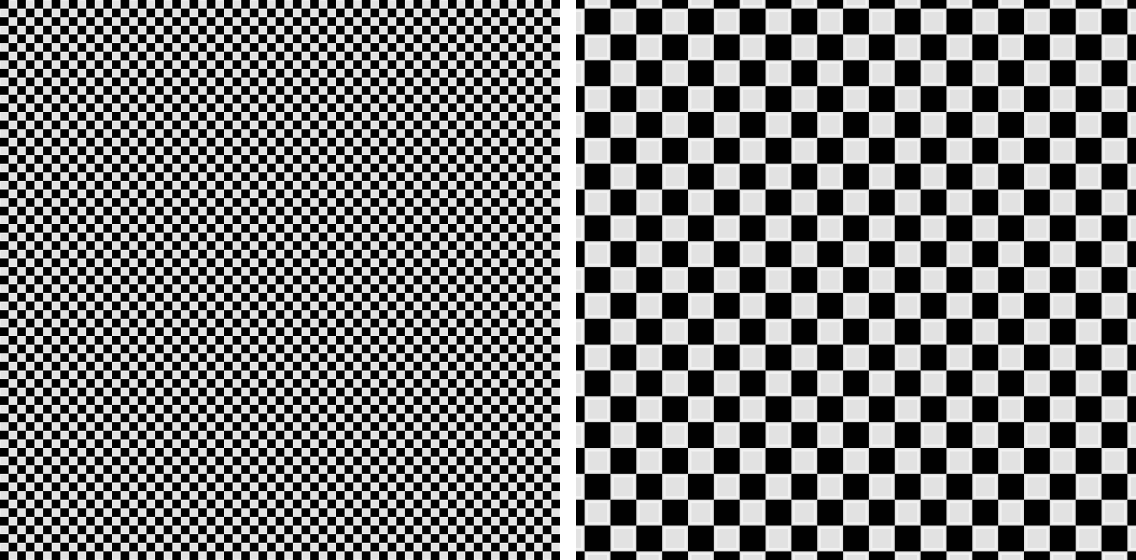
Left: the whole. Right: its middle third, enlarged.
A WebGL 2 fragment shader for this pattern:

```glsl
#version 300 es
precision highp float;
// Checkerboard of 65 by 65 squares, black in all four corners.
// Signed edge distances per axis are multiplied for a smooth checker;
// the pale squares carry a faint brighter rim just inside their edges.

uniform vec2 u_resolution;
out vec4 fragColor;

// Checker coverage, 1 on even squares; pixelSize is measured in squares.
float checker(vec2 p, vec2 edge, vec2 pixelSize) {
    vec2 parity = 1.0 - 2.0 * mod(floor(p), 2.0);
    vec2 side = parity * min(2.0 * edge / pixelSize, 1.0);
    return 0.5 + 0.5 * side.x * side.y;
}

void main() {
    // Square grid across the canvas
    vec2 squares = vec2(65.0);
    vec2 p = gl_FragCoord.xy / u_resolution * squares;
    vec2 edge = 0.5 - abs(fract(p) - 0.5);

    // Pale squares with a thin light rim
    float inset = min(edge.x, edge.y);
    float rim = smoothstep(0.03, 0.08, inset) * (1.0 - smoothstep(0.11, 0.16, inset));
    vec3 pale = mix(vec3(0.885), vec3(0.95), rim);
    vec3 black = vec3(0.005);

    float dark = checker(p, edge, squares / u_resolution);
    fragColor = vec4(mix(pale, black, dark), 1.0);
}
```
